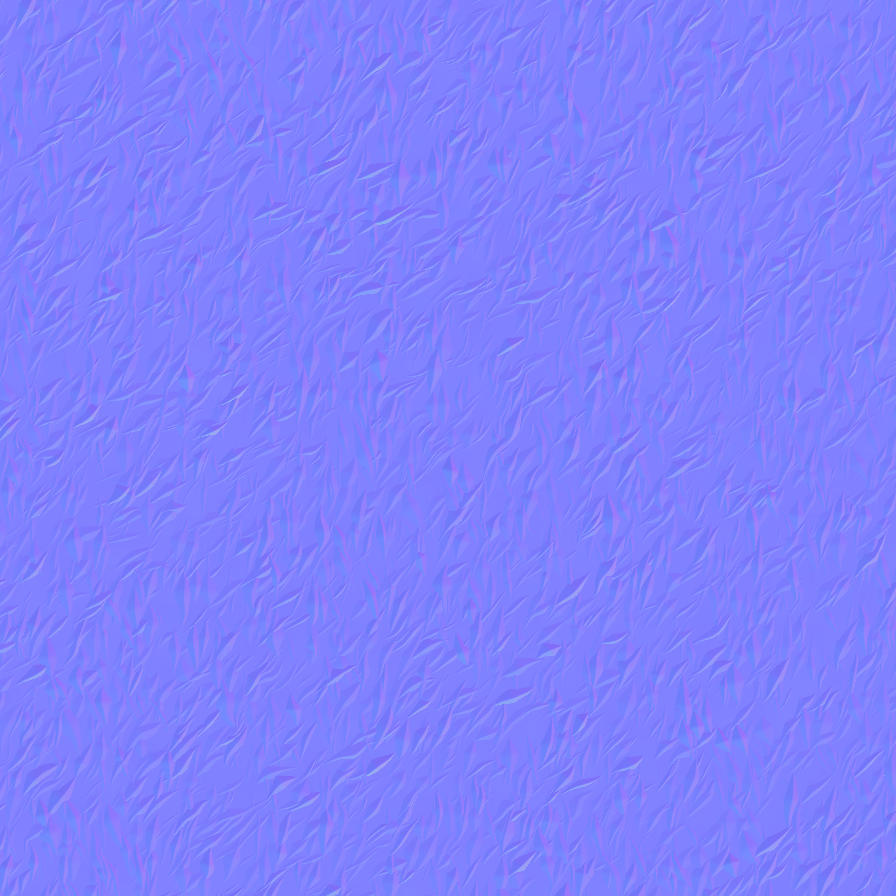
Reproduce this texture map procedurally as a WebGL 2 fragment shader.

```glsl
#version 300 es
precision highp float;
// Tangent-space normal map of a surface covered in leaning, overlapping blade-like creases.

#define CELLS 26.0       // scatter cells across the canvas
#define LAYERS 5         // blades per cell
#define LEAN 1.2         // mean blade angle in radians
#define SPREAD 1.35      // random angle range per blade
#define DRIFT 0.6        // regional angle range
#define HALF_LENGTH 0.038
#define WIDTH 0.0125     // breadth of the gentle face
#define SLOPE 0.085      // tilt of the gentle face
#define STEEPNESS 1.6    // tilt of the sharp face relative to the gentle one
#define SOFTNESS 0.00012 // height range over which blades join
#define WARP 0.006       // waviness of the creases
#define BLUE_FALL 1.5    // how fast blue fades with tilt

uniform vec2 u_resolution;
out vec4 fragColor;

vec4 hash4(vec3 p) {
    vec4 q = fract(p.xyzx * vec4(0.1031, 0.1030, 0.0973, 0.1099));
    q += dot(q, q.wzxy + 33.33);
    return fract((q.xxyz + q.yzzw) * q.zywx);
}

// Two independent channels of smooth value noise
vec2 noise2(vec2 p, float seed) {
    vec2 cell = floor(p);
    vec2 f = fract(p);
    f = f * f * (3.0 - 2.0 * f);
    vec2 a = hash4(vec3(cell, seed)).xy;
    vec2 b = hash4(vec3(cell + vec2(1.0, 0.0), seed)).xy;
    vec2 c = hash4(vec3(cell + vec2(0.0, 1.0), seed)).xy;
    vec2 d = hash4(vec3(cell + 1.0, seed)).xy;
    return mix(mix(a, b, f.x), mix(c, d, f.x), f.y);
}

// Adds one blade: xy holds the surface tilt, z the height
vec3 addBlade(vec3 surface, vec2 p, vec2 cell, float layer) {
    vec4 place = hash4(vec3(cell, layer + 11.0));
    vec4 form = hash4(vec3(cell, layer + 47.0));
    vec2 center = (cell + place.xy) / CELLS;

    float region = noise2(center * 7.0, 3.0).x - 0.5;
    float angle = LEAN + DRIFT * region + SPREAD * (place.z - 0.5);
    vec2 along = vec2(cos(angle), sin(angle));
    vec2 side = vec2(along.y, -along.x);

    float halfLength = HALF_LENGTH * mix(0.5, 1.0, place.w);
    float v = dot(p - center, along) / halfLength;
    if (abs(v) > 1.0) return surface;
    float u = dot(p - center, side) + (form.x - 0.5) * 0.35 * halfLength * (v * v - 0.3);

    // Slender outline: a long ramp up to a crest, then a shorter drop to the tip
    float crest = mix(-0.2, 0.35, form.w);
    float taper = min((1.0 + v) / (1.0 + crest), (1.0 - v) / (1.0 - crest));
    float width = WIDTH * mix(0.2, 1.0, form.y);
    float slope = SLOPE * mix(0.7, 1.7, form.z * form.z);

    // Upright blades are even, flatter ones have a narrow lower face
    float upright = smoothstep(0.5, 1.4, angle);
    float steepness = STEEPNESS * mix(1.35, 0.8, upright) * mix(0.75, 1.25, form.x);
    float height = slope * (width * taper - max(-u, u * steepness));

    // Tilt across the ridge and along it
    float facing = mix(-1.0, steepness, smoothstep(-0.001, 0.001, u));
    float drop = smoothstep(-0.15, 0.15, v - crest);
    float ramp = mix(-1.0 / (1.0 + crest), 1.0 / (1.0 - crest), drop) * width / halfLength;
    vec2 tilt = slope * (side * facing + along * ramp);

    float cover = smoothstep(0.0, SOFTNESS, height - surface.z);
    return vec3(mix(surface.xy, tilt, cover), max(surface.z, height));
}

void main() {
    vec2 p = gl_FragCoord.xy / min(u_resolution.x, u_resolution.y);

    // Wavy domain and a faintly uneven ground
    vec2 warped = p + WARP * (noise2(p * 45.0, 5.0) - 0.5);
    vec3 surface = vec3((noise2(p * 32.0, 9.0) - 0.5) * 0.03, 0.0);

    // Scattered blades, the highest one on top
    for (int layer = 0; layer < LAYERS; layer++) {
        vec2 shift = vec2(0.37, 0.61) * float(layer) / CELLS;
        vec2 home = floor((warped + shift) * CELLS);
        for (int y = -1; y <= 1; y++) {
            for (int x = -1; x <= 1; x++) {
                vec2 cell = home + vec2(x, y);
                surface = addBlade(surface, warped + shift, cell, float(layer));
            }
        }
    }

    // Encode the normal with the green axis pointing down; upward faces lose a little blue
    vec2 tilt = vec2(surface.x + 0.008, 0.015 - surface.y);
    float up = sqrt(max(0.0, 1.0 - BLUE_FALL * dot(tilt, tilt)));
    up += 0.3 * min(0.0, tilt.x * 0.5 + tilt.y);
    fragColor = vec4(0.5 + 0.5 * vec3(tilt, up), 1.0);
}
```
